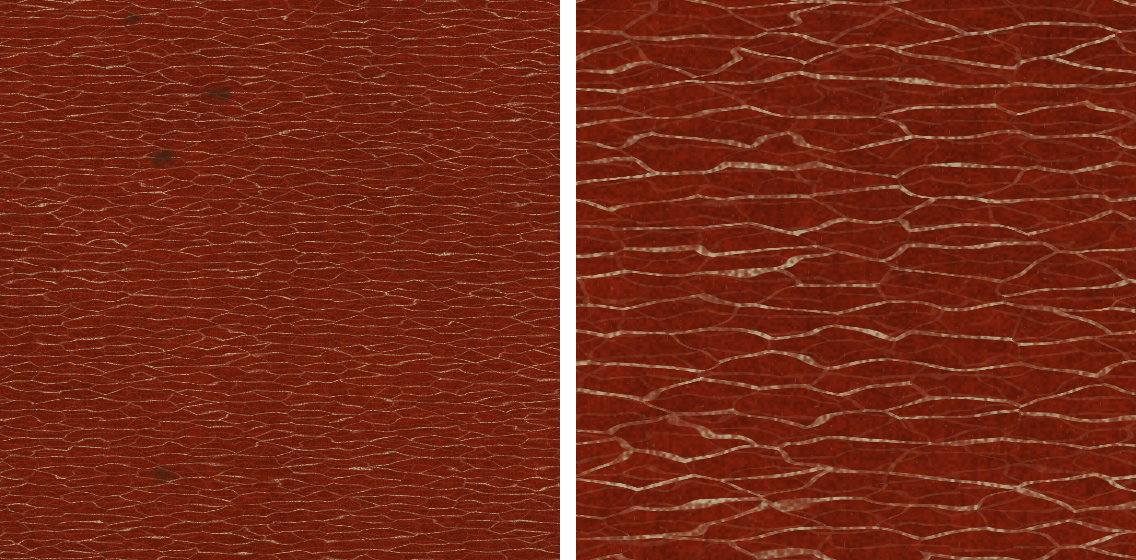
Left: the whole. Right: its middle third, enlarged.
Give the GLSL for this texture, as a WebGL 2 fragment shader.

```glsl
#version 300 es
precision highp float;
// Red-brown grained leather: flat, stretched cells parted by thin pale creases.
// Two layers of warped Voronoi edges give the creases; fine value noise breaks
// them up and speckles the hide, and a few soft dark stains lie on top.

uniform vec2 u_resolution;
out vec4 fragColor;

const vec3 HIDE  = vec3(0.43, 0.105, 0.038);
const vec3 ROSE  = vec3(0.60, 0.42, 0.35);
const vec3 TAN   = vec3(0.67, 0.50, 0.32);
const vec3 CREAM = vec3(0.72, 0.66, 0.53);
const vec3 STAIN = vec3(0.23, 0.14, 0.08);

const vec2  MAIN_CELLS = vec2(17.0, 60.0);   // cells across and up the canvas
const vec2  FINE_CELLS = vec2(27.0, 88.0);
const float MAIN_WIDTH = 0.00105;            // half width of a crease
const float FINE_WIDTH = 0.00075;
const float FINE_STRENGTH = 0.30;
const float JITTER = 0.92;
const float WARP = 0.30;
const float GRAIN_SCALE = 512.0;             // speckles per canvas side
const float GRAIN_CONTRAST = 0.30;
const int   STAIN_COUNT = 4;

float hash(vec2 p) {
  return fract(sin(dot(p, vec2(127.1, 311.7))) * 43758.5453);
}

vec2 hash2(vec2 p) {
  return vec2(hash(p), hash(p + vec2(37.3, 91.7)));
}

float valueNoise(vec2 p) {
  vec2 i = floor(p);
  vec2 f = p - i;
  f = f * f * (3.0 - 2.0 * f);
  float low  = mix(hash(i), hash(i + vec2(1.0, 0.0)), f.x);
  float high = mix(hash(i + vec2(0.0, 1.0)), hash(i + vec2(1.0)), f.x);
  return mix(low, high, f.y);
}

// Speckle whose lattice points fall on the centres of the grains.
float grain(vec2 uv, float seed) {
  return valueNoise(uv * GRAIN_SCALE - 0.5 + seed);
}

// Offset from p to the seed point of a neighbouring cell.
vec2 seedOffset(vec2 cell, vec2 p, float seed) {
  return cell + 0.5 + JITTER * (hash2(cell + seed) - 0.5) - p;
}

// Crease coverage of one layer; steep creases are fainter than level ones.
float creases(vec2 uv, vec2 cells, float halfWidth, float pixel, float seed) {
  vec2 p = uv * cells;
  p += WARP * (vec2(valueNoise(p * 2.3 + seed), valueNoise(p * 2.3 + seed + 50.0)) - 0.5);
  vec2 home = floor(p);

  vec2 nearest = vec2(8.0);
  for (int y = -1; y <= 1; y++)
    for (int x = -1; x <= 1; x++) {
      vec2 r = seedOffset(home + vec2(x, y), p, seed);
      if (dot(r, r) < dot(nearest, nearest)) nearest = r;
    }

  float coverage = 0.0;
  for (int y = -2; y <= 2; y++)
    for (int x = -2; x <= 2; x++) {
      vec2 r = seedOffset(home + vec2(x, y), p, seed);
      vec2 gap = r - nearest;
      if (dot(gap, gap) < 0.0001) continue;
      vec2 normal = normalize(gap);
      // Distance to the edge, brought back to canvas units.
      float d = dot(0.5 * (r + nearest), normal) / length(normal * cells);
      float line = 1.0 - smoothstep(halfWidth - 0.5 * pixel, halfWidth + 0.5 * pixel, d);
      float level = mix(0.25, 1.0, smoothstep(0.15, 0.75, abs(normal.y)));
      coverage = max(coverage, line * level);
    }
  return coverage;
}

// Ragged, slightly flattened dark patches.
float stains(vec2 uv) {
  float amount = 0.0;
  for (int i = 0; i < STAIN_COUNT; i++) {
    vec2 id = vec2(float(i), 7.0);
    vec2 d = (uv - hash2(id)) * vec2(0.75, 1.1);
    float radius = mix(0.010, 0.024, hash(id + 3.0));
    float ragged = length(d) / radius + 0.7 * (valueNoise(uv * 130.0) - 0.5);
    amount = max(amount, (1.0 - smoothstep(0.1, 1.1, ragged)) * mix(0.4, 0.8, hash(id + 5.0)));
  }
  return amount;
}

void main() {
  float side = min(u_resolution.x, u_resolution.y);
  vec2 uv = gl_FragCoord.xy / side;
  float pixel = 1.0 / side;

  // Hide with speckle and broad, faint tone changes
  float tone = 1.0 + GRAIN_CONTRAST * (grain(uv, 0.0) - 0.5);
  tone += 0.16 * (valueNoise(uv * vec2(70.0, 150.0)) - 0.5);
  tone += 0.08 * (valueNoise(uv * 6.0) - 0.5);
  vec3 color = HIDE * tone;

  // Scattered pale flecks
  color = mix(color, TAN, 0.28 * smoothstep(0.86, 1.0, grain(uv, 611.0)));

  // Creases, broken along their length
  float fine = creases(uv, FINE_CELLS, FINE_WIDTH, pixel, 19.0);
  float main_ = creases(uv, MAIN_CELLS, MAIN_WIDTH, pixel, 3.0);
  float run = mix(0.55, 1.1, valueNoise(uv * vec2(45.0, 130.0) + 9.0));
  float broken = mix(0.45, 1.15, grain(uv, 1301.0));
  float crease = clamp(max(main_, fine * FINE_STRENGTH) * run * broken, 0.0, 1.0);
  vec3 thread = mix(ROSE, TAN, smoothstep(0.3, 0.7, grain(uv, 2003.0)));
  thread = mix(thread, CREAM, smoothstep(0.45, 0.85, crease));
  color = mix(color, thread, crease);

  color = mix(color, STAIN * tone, stains(uv));
  fragColor = vec4(color, 1.0);
}
```
